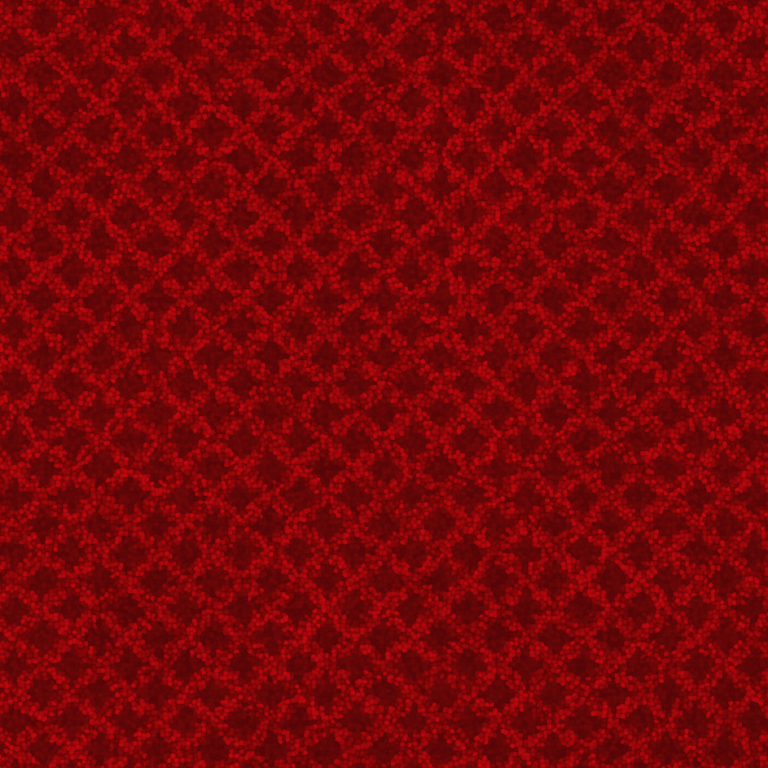
This pattern is drawn by a Shadertoy shader. Its source:

```glsl
// Red tufted carpet: a diagonal lattice of raised leaf-shaped arms over a dark pile.

const float PI = 3.14159265;
const vec2 REPEATS = vec2(13.5, 13.65);   // lattice crossings across and down
const float TUFTS = 175.0;                // yarn tufts along one canvas side

const vec3 FIELD_DARK  = vec3(0.345, 0.020, 0.028);
const vec3 FIELD_LIGHT = vec3(0.430, 0.028, 0.030);
const vec3 YARN_DARK   = vec3(0.440, 0.018, 0.020);
const vec3 YARN_LIGHT  = vec3(0.730, 0.030, 0.052);

// Sine-free hash: three random values per cell
vec3 hash32(vec2 p) {
    vec3 q = fract(p.xyx * vec3(0.1031, 0.1030, 0.0973));
    q += dot(q, q.yxz + 33.33);
    return fract((q.xxy + q.yzz) * q.zyx);
}

// Smooth two-channel value noise
vec2 valueNoise(vec2 p) {
    vec2 i = floor(p);
    vec2 f = fract(p);
    f = f * f * (3.0 - 2.0 * f);
    vec2 low  = mix(hash32(i).xy, hash32(i + vec2(1.0, 0.0)).xy, f.x);
    vec2 high = mix(hash32(i + vec2(0.0, 1.0)).xy, hash32(i + 1.0).xy, f.x);
    return mix(low, high, f.y);
}

// Signed depth inside the arms: narrow at crossings, widest halfway between
float latticeDepth(vec2 p, float crossingWidth, float swell) {
    vec2 q = (p - 0.5) * REPEATS;
    vec2 diagonal = vec2(q.x + q.y, q.x - q.y);
    vec2 lineDistance = abs(fract(diagonal + 0.5) - 0.5);
    vec2 halfWidth = crossingWidth + swell * abs(sin(PI * diagonal.yx));
    vec2 depth = halfWidth - lineDistance;
    return max(depth.x, depth.y);
}

// Soft cellular pile: x = raised yarn coverage, y = shade, z = gap between tufts
vec3 tuftedPile(vec2 p, float density) {
    vec2 cell = floor(p * density);
    vec2 local = fract(p * density);
    vec2 blended = vec2(0.0);
    float total = 0.0;
    float nearest = 4.0;
    for (int y = -1; y <= 1; y++) {
        for (int x = -1; x <= 1; x++) {
            vec2 offset = vec2(x, y);
            vec3 rnd = hash32(cell + offset + 57.0);
            vec2 tuft = offset + 0.1 + 0.8 * rnd.xy;
            vec2 toTuft = tuft - local;
            float d2 = dot(toTuft, toTuft);
            float weight = exp(-12.0 * d2);
            float depth = latticeDepth((cell + tuft) / density, 0.085, 0.115);
            float frayed = depth + 0.11 * (rnd.x - 0.5);
            blended += weight * vec2(smoothstep(-0.045, 0.045, frayed), rnd.z);
            total += weight;
            nearest = min(nearest, d2);
        }
    }
    return vec3(blended / total, smoothstep(0.25, 0.75, sqrt(nearest)));
}

void mainImage(out vec4 fragColor, in vec2 fragCoord) {
    vec2 p = fragCoord / iResolution.xy;

    // Slight hand-made wander of the lattice
    vec2 wander = 0.005 * (valueNoise(p * 22.0) - 0.5);
    vec3 pile = tuftedPile(p + wander, TUFTS);

    // Flat dark field and livelier raised yarn
    vec3 field = mix(FIELD_DARK, FIELD_LIGHT, pile.y);
    vec3 yarn = mix(YARN_DARK, YARN_LIGHT, pile.y);
    vec3 color = mix(field, yarn, pile.x);

    // Shadow between tufts and broad uneven wear
    color *= 1.0 - pile.z * mix(0.08, 0.24, pile.x);
    color *= 0.97 + 0.07 * valueNoise(p * 5.0 + 9.0).x;

    fragColor = vec4(color, 1.0);
}
```
